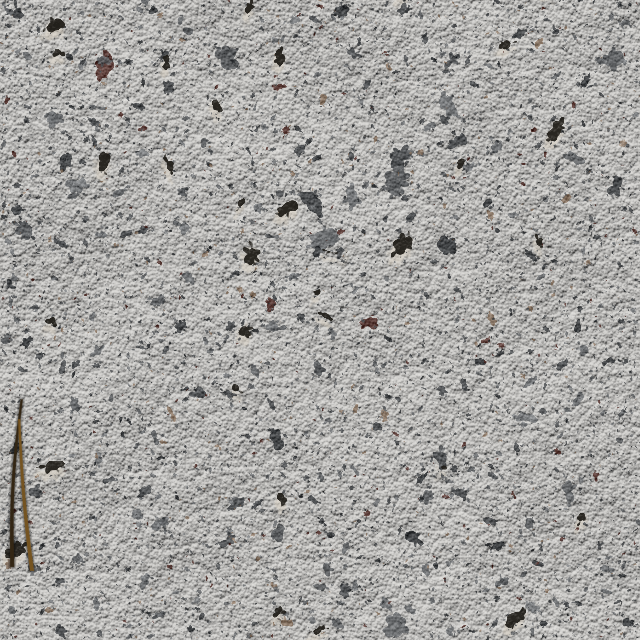
This texture is drawn by a Shadertoy shader. Its source:

```glsl
vec3 hash(vec2 cell) {
    vec3 h = fract(cell.xyx * vec3(0.1031, 0.1030, 0.0973));
    h += dot(h, h.yxz + 33.33);
    return fract((h.xxy + h.yzz) * h.zyx);
}

// Cellular noise: distance to the nearest scattered point
float cellular(vec2 p) {
    vec2 cell = floor(p);
    float nearest = 2.0;
    for (int y = -1; y <= 1; y++)
    for (int x = -1; x <= 1; x++) {
        vec2 c = cell + vec2(x, y);
        nearest = min(nearest, length(c + hash(c).xy - p));
    }
    return nearest;
}

// Slope toward the light above, from one scale of rounded grains
float relief(vec2 p, float scale) {
    vec2 q = p * scale;
    return cellular(q + vec2(-0.15, 0.5)) - cellular(q);
}

// Jagged, randomly turned fragments: x = distance, y = random shade
vec2 fragments(vec2 p, float scale, float density, float seed) {
    vec2 q = p * scale + seed;
    vec2 cell = floor(q);
    float jag = 0.28 * (cellular(q * 5.0) - 0.45);
    vec2 nearest = vec2(1.0, 0.0);
    for (int y = -1; y <= 1; y++)
    for (int x = -1; x <= 1; x++) {
        vec2 c = cell + vec2(x, y);
        vec3 place = hash(c + 17.0), form = hash(c + 71.0);
        if (place.z > density) continue;
        float angle = form.x * 6.283;
        vec2 d = q - c - 0.2 - 0.6 * place.xy;
        d = abs(mat2(cos(angle), sin(angle), -sin(angle), cos(angle)) * d);
        d.y *= mix(1.2, 2.6, form.y);
        float radius = mix(0.1, 0.34, form.z * form.z);
        float edge = max(d.x * 0.85 + d.y * 0.6, d.y) - radius + jag;
        if (edge < nearest.x) nearest = vec2(edge, fract(form.x * 7.0 + form.y));
    }
    return vec2(nearest.x / scale, nearest.y);
}

// Bent, tapered dry needle
float needle(vec2 p, vec2 top, vec2 bottom, float bend) {
    float t = clamp((top.y - p.y) / (top.y - bottom.y), 0.0, 1.0);
    float x = mix(top.x, bottom.x, t) + bend * sin(3.1416 * t);
    float outside = max(p.y - top.y, bottom.y - p.y);
    return max(abs(p.x - x) - mix(0.0018, 0.0032, t), outside);
}

void mainImage(out vec4 fragColor, in vec2 fragCoord) {
    vec2 p = fragCoord / iResolution.y;
    float soft = max(0.0012, 0.8 / iResolution.y);

    // Rough plaster ground
    float swell = sin(p.x * 9.0 + 3.0 * sin(p.y * 7.0)) + sin(p.y * 17.0 - p.x * 11.0 + 2.0 * sin(p.x * 13.0));
    float slope = 0.27 * relief(p, 210.0) + 0.24 * relief(p + 3.7, 115.0)
                + 0.11 * relief(p + 8.1, 48.0) + 0.06 * relief(p + 5.3, 19.0);
    float tone = 0.705 + 0.012 * swell + slope;
    tone -= 0.8 * max(0.0, 0.60 - tone);
    tone = min(tone, 0.80 + 0.35 * (tone - 0.80));
    vec3 color = tone * vec3(1.005, 1.0, 0.987);

    // Pale lower lips of the pits
    float lip = fragments(p + vec2(0.003, 0.011), 17.0, 0.13, 40.0).x;
    color = mix(color, vec3(0.85, 0.82, 0.77), 0.6 * smoothstep(0.009, -0.004, lip));

    // Stone chips from coarse to fine
    float scale = 15.0;
    for (int i = 0; i < 4; i++) {
        vec2 chip = fragments(p, scale, 0.36, float(i) * 23.0 + 5.0);
        vec3 stone = mix(vec3(0.17, 0.18, 0.19), vec3(0.47, 0.48, 0.49), chip.y);
        if (chip.y > 0.93) stone = vec3(0.52, 0.44, 0.37);
        if (chip.y < 0.04) stone = vec3(0.30, 0.17, 0.15);
        stone += 0.6 * slope;
        color = mix(color, stone, 0.88 * smoothstep(soft, -soft, chip.x));
        scale *= 1.95;
    }

    // Deep shaded pits
    float pit = fragments(p, 17.0, 0.13, 40.0).x;
    vec3 hollow = vec3(0.13, 0.12, 0.10) + 0.5 * max(slope, 0.0);
    color = mix(color, hollow, 0.95 * smoothstep(soft, -soft, pit));

    // Two dry needles with a cast shadow
    float dark = needle(p, vec2(0.034, 0.376), vec2(0.019, 0.114), -0.006);
    float ochre = needle(p, vec2(0.030, 0.345), vec2(0.050, 0.108), -0.003);
    float shadow = min(dark, ochre);
    color *= 1.0 - 0.35 * smoothstep(0.005, 0.0, shadow);
    color = mix(color, vec3(0.20, 0.15, 0.08), smoothstep(soft, -soft, dark));
    color = mix(color, vec3(0.46, 0.33, 0.13), smoothstep(soft, -soft, ochre));

    fragColor = vec4(clamp(color, 0.0, 1.0), 1.0);
}
```
